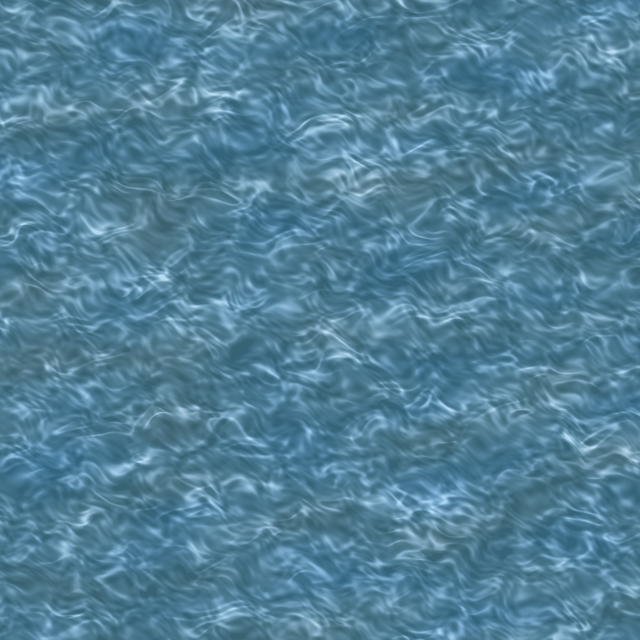
Give the GLSL for this texture, as a Shadertoy shader.

```glsl
// Open sea seen from above: blue-teal water with crossing wind ripples and thin pale crests.

// Palette, from troughs to glints
const vec3 DEEP  = vec3(0.215, 0.390, 0.465);
const vec3 WATER = vec3(0.305, 0.487, 0.580);
const vec3 SHEEN = vec3(0.490, 0.670, 0.785);
const vec3 GLINT = vec3(0.720, 0.860, 0.950);
const vec3 TINT  = vec3(0.008, -0.002, -0.014);  // slow drift between blue and teal

// Directions of the wave fronts, in radians
const float FALLING = -0.44;
const float RISING  = 0.21;
const float SWELL   = 0.10;

// Cells per canvas, along and across the fronts
const vec2 SWELL_SCALE = vec2(5.0, 13.0);
const vec2 PATCH_SCALE = vec2(9.0, 23.0);
const vec2 CHOP_SCALE  = vec2(27.0, 68.0);
const vec2 FINE_SCALE  = vec2(62.0, 125.0);
const vec2 CREST_SCALE = vec2(19.0, 52.0);

// Strength of each layer
const float SWELL_GAIN = 0.34;
const float CHOP_GAIN  = 0.46;
const float FINE_GAIN  = 0.44;
const float CREST_GAIN = 1.75;
const float CREST_SHARPNESS = 3.0;
const float LEVEL = -0.42;

const float WARP_SCALE = 18.0;
const float WARP_SIZE  = 0.0045;

// Random unit gradient for a lattice cell
vec2 gradient(vec2 cell) {
    float h = fract(sin(dot(cell, vec2(127.1, 311.7))) * 43758.5453);
    return vec2(cos(6.2832 * h), sin(6.2832 * h));
}

// Gradient noise, scaled to a spread of about one
float noise(vec2 p) {
    vec2 i = floor(p), f = fract(p);
    vec2 w = f * f * f * (f * (f * 6.0 - 15.0) + 10.0);
    vec2 e = vec2(1.0, 0.0);
    float low  = mix(dot(gradient(i), f),
                     dot(gradient(i + e.xy), f - e.xy), w.x);
    float high = mix(dot(gradient(i + e.yx), f - e.yx),
                     dot(gradient(i + e.xx), f - e.xx), w.x);
    return 4.4 * mix(low, high, w.y);
}

// Noise stretched along wave fronts of the given direction
float waves(vec2 p, float angle, vec2 scale, float seed) {
    vec2 along = vec2(cos(angle), sin(angle));
    vec2 q = vec2(dot(p, along), dot(p, vec2(-along.y, along.x)));
    return noise(q * scale + seed * vec2(17.3, 9.7));
}

// Thin bright ridges that fade in and out in patches
float crests(vec2 p, float angle, float seed) {
    float ridge = waves(p, angle, CREST_SCALE, seed);
    float patches = waves(p, SWELL, PATCH_SCALE, seed + 1.0);
    return exp(-CREST_SHARPNESS * ridge * ridge) * smoothstep(-0.4, 1.7, patches);
}

// Brightness of the surface, centred near zero
float surface(vec2 p) {
    float light = LEVEL + SWELL_GAIN * waves(p, SWELL, SWELL_SCALE, 1.0);

    // Bend the fronts so that they do not run straight
    p += WARP_SIZE * vec2(noise(p * WARP_SCALE), noise(p * WARP_SCALE + 41.0));

    light += CHOP_GAIN * waves(p, FALLING, CHOP_SCALE, 2.0);
    light += CHOP_GAIN * waves(p, RISING, CHOP_SCALE, 3.0);

    float rough = 1.0 + 0.25 * waves(p, SWELL, PATCH_SCALE, 4.0);
    light += FINE_GAIN * rough * waves(p, FALLING - 0.1, FINE_SCALE, 5.0);

    light += CREST_GAIN * crests(p, FALLING, 6.0);
    light += CREST_GAIN * crests(p, RISING, 8.0);
    return light;
}

// Colour ramp from trough to glint
vec3 waterColor(float light) {
    vec3 color = mix(DEEP, WATER, clamp(1.0 + light * 0.5, 0.0, 1.0));
    color = mix(color, SHEEN, clamp(light / 1.9, 0.0, 1.0));
    return mix(color, GLINT, clamp((light - 1.9) / 1.8, 0.0, 1.0));
}

void mainImage(out vec4 fragColor, in vec2 fragCoord) {
    vec2 p = fragCoord / iResolution.y;
    vec3 color = waterColor(surface(p));
    color += TINT * waves(p, SWELL, SWELL_SCALE, 10.0);
    fragColor = vec4(color, 1.0);
}
```
